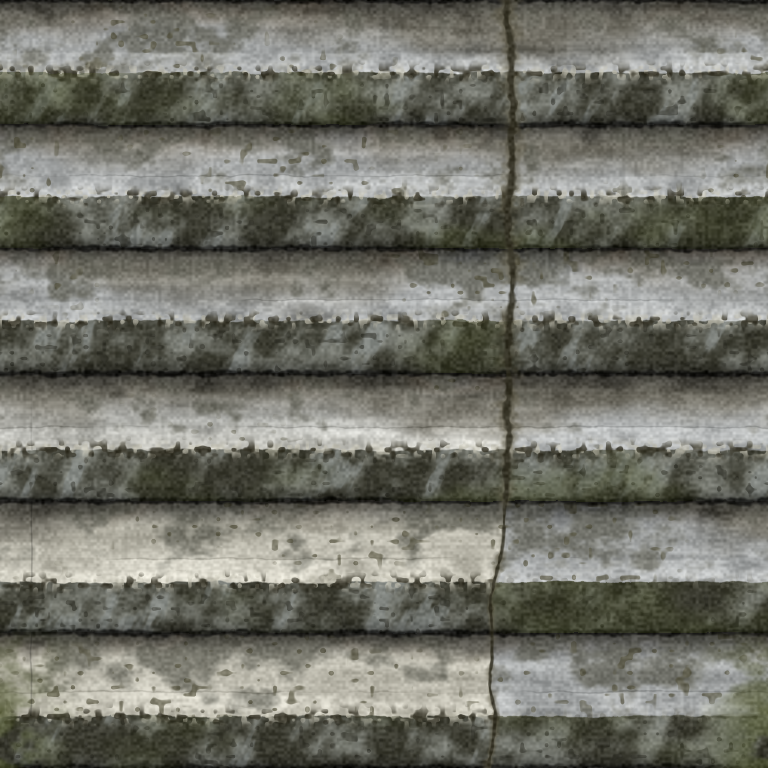
Reproduce this texture procedurally as a WebGL 2 fragment shader.

```glsl
#version 300 es
precision highp float;
// Six weathered concrete steps with pale worn lips, mossy risers and a long crack.
uniform vec2 u_resolution;
out vec4 fragColor;

float hash(vec2 p) {
  return fract(sin(dot(p, vec2(127.1, 311.7))) * 43758.5453);
}

// Value noise over the unit square; whole frequencies make it tile.
float noise(vec2 p, vec2 freq) {
  vec2 cell = floor(p * freq), f = fract(p * freq), seed = freq * 0.37;
  f = f * f * (3.0 - 2.0 * f);
  float a = hash(mod(cell, freq) + seed);
  float b = hash(mod(cell + vec2(1, 0), freq) + seed);
  float c = hash(mod(cell + vec2(0, 1), freq) + seed);
  float d = hash(mod(cell + vec2(1, 1), freq) + seed);
  return mix(mix(a, b, f.x), mix(c, d, f.x), f.y);
}

float fbm(vec2 p, vec2 freq) {
  float sum = 0.0, amp = 0.533;
  for (int i = 0; i < 4; i++) {
    sum += amp * noise(p, freq);
    freq *= 2.0;
    amp *= 0.5;
  }
  return sum;
}

void main() {
  vec2 uv = gl_FragCoord.xy / u_resolution;
  vec2 p = vec2(uv.x, 1.0 - uv.y);

  // Noise layers from broad staining to fine grit
  float broad = fbm(p, vec2(5, 9));
  float mottle = fbm(p, vec2(26, 34));
  float streak = fbm(p, vec2(4, 60));
  float slant = fbm(p + vec2(0.4 * p.y, 0), vec2(38, 16));
  float grit = noise(p, vec2(250)) - 0.5;
  float chips = noise(p, vec2(125, 135));

  // Step position: f runs from the back of a tread to the foot of its riser
  float steps = 6.0 * (p.y + 0.0145 * sin(3.14159 * pow(p.y, 1.3)));
  steps += 0.025 * (fbm(p, vec2(30, 12)) - 0.5);
  float f = fract(steps);
  float lower = smoothstep(0.45, 0.7, p.y);
  float edge = mix(0.58, 0.62, lower) + 0.035 * (fbm(p, vec2(60, 30)) - 0.5);

  // Crack dividing the slabs, narrower near the bottom
  float crackX = 0.664 - 0.023 * smoothstep(0.6, 0.8, p.y)
    + 0.022 * (fbm(vec2(0.3, p.y), vec2(3, 14)) - 0.5);
  float crackDist = abs(p.x - crackX);
  float rightSlab = smoothstep(-0.002, 0.002, p.x - crackX);
  float worn = 1.0 - 0.75 * rightSlab * smoothstep(0.62, 0.68, p.y);

  // Tread: cream lower left, blue grey elsewhere, brown at the back
  float t = f / edge;
  vec3 dry = mix(vec3(0.67, 0.68, 0.68), vec3(0.76, 0.75, 0.70), lower * (1.0 - rightSlab));
  vec3 damp = mix(vec3(0.46, 0.45, 0.41), vec3(0.57, 0.53, 0.46), smoothstep(0.4, 0.6, broad));
  float dryness = smoothstep(0.05, 0.7, t + 1.6 * (broad - 0.5) + 0.2 * lower);
  vec3 tread = mix(damp, dry, dryness);
  tread += 0.28 * (streak - 0.5) + 0.22 * (mottle - 0.5);
  float grime = smoothstep(0.56, 0.74, 0.6 * mottle + 0.4 * broad + 0.16 * (1.0 - t));
  tread = mix(tread, vec3(0.36, 0.36, 0.32), 0.75 * grime);
  float lip = smoothstep(0.70, 0.74, t + 0.02 * (streak - 0.5));
  tread += 0.07 * lip * smoothstep(0.3, 0.55, mottle);
  tread -= 0.09 * smoothstep(0.018, 0.0, abs(t - 0.71)) * smoothstep(0.42, 0.55, streak);
  float pits = smoothstep(0.76, 0.88, noise(p, vec2(95, 105))) * smoothstep(0.42, 0.6, broad);
  tread = mix(tread, vec3(0.33, 0.32, 0.24), 0.65 * pits);
  tread *= mix(0.55, 1.0, smoothstep(-0.02, 0.32, t + 0.25 * (mottle - 0.5)));

  // Riser: dark olive stone with pale lichen and slanting streaks
  float r = (f - edge) / (1.0 - edge);
  float lichen = smoothstep(0.34, 0.70, 0.55 * mottle + 0.45 * slant);
  vec3 riser = mix(vec3(0.22, 0.22, 0.18), vec3(0.48, 0.49, 0.46), lichen);
  riser = mix(riser, vec3(0.52, 0.54, 0.53), 0.6 * smoothstep(0.6, 0.75, slant) * worn);
  riser = mix(riser, vec3(0.17, 0.17, 0.14), 0.5 * smoothstep(0.70, 0.85, chips));
  riser *= mix(1.04, 0.72, smoothstep(0.65, 1.0, r));

  float aa = 6.0 / u_resolution.y;
  vec3 color = mix(tread, riser, smoothstep(edge - aa, edge + aa, f));

  // Crumbled lip: pale flecks and dark holes along the front edge
  float band = exp(-pow((f - edge) / 0.055, 2.0)) * worn;
  float fleck = smoothstep(0.50, 0.72, noise(p, vec2(170, 160)));
  color = mix(color, vec3(0.77, 0.76, 0.70), 0.7 * band * fleck);
  color = mix(color, vec3(0.21, 0.20, 0.15), 0.85 * band * smoothstep(0.55, 0.75, chips));

  // Ragged dark joint under each riser
  float joint = min(f, 1.0 - f);
  color *= 1.0 - 0.6 * smoothstep(0.035, 0.006, joint + 0.025 * (chips - 0.5));

  // Moss on lower risers and at the bottom corners
  float corner = smoothstep(0.12, 0.0, min(p.x, 1.0 - p.x)) * smoothstep(0.75, 0.95, p.y);
  float moss = smoothstep(0.5, 0.75, broad + 0.12 * lower * rightSlab) * step(edge, f);
  moss = max(0.6 * moss, corner * smoothstep(0.3, 0.6, mottle));
  color = mix(color, vec3(0.27, 0.29, 0.16) * (0.6 + 0.8 * mottle), 0.7 * moss);

  // Crack with a crumbling brown rim, and a faint joint at the left
  float width = mix(0.0055, 0.0022, smoothstep(0.6, 0.68, p.y)) * (0.4 + 1.2 * chips);
  float rim = smoothstep(4.0 * width, 0.0, crackDist) * smoothstep(0.3, 0.6, mottle);
  color = mix(color, vec3(0.36, 0.34, 0.26), 0.6 * rim);
  color = mix(color, vec3(0.19, 0.18, 0.13), 0.85 * smoothstep(width + 0.001, width * 0.3, crackDist));
  float seam = smoothstep(0.002, 0.0, abs(p.x - 0.041 - 0.004 * (mottle - 0.5)));
  color *= 1.0 - 0.2 * seam * lower * step(f, edge);

  color += 0.13 * grit;
  fragColor = vec4(clamp(color, 0.0, 1.0), 1.0);
}
```
